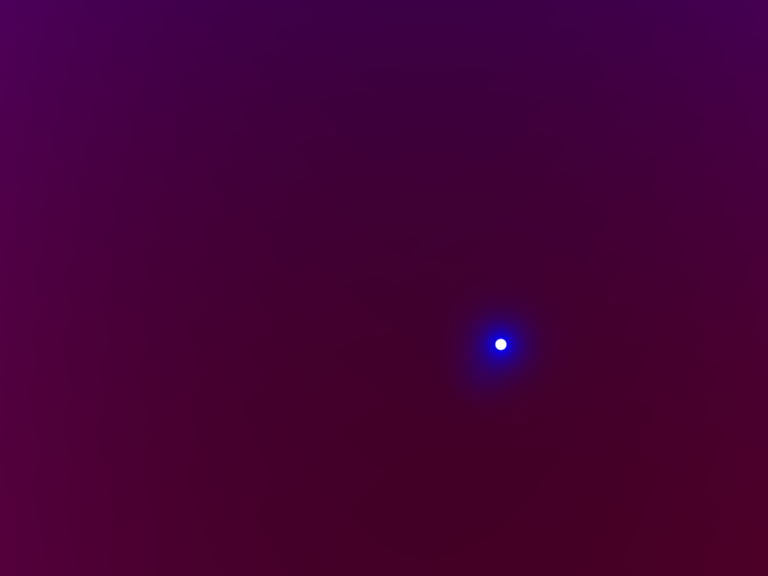
This background is drawn by a WebGL 1 fragment shader. Its source:

```glsl
precision highp float;
// Dark plum gradient with violet and crimson edges and one small white light in a blue glow.

uniform vec2 u_resolution;

// Plum field: violet above, crimson below, brighter towards both sides.
vec3 backdrop(vec2 uv) {
  float leftSide = pow(1.0 - uv.x, 3.0);
  float rightSide = pow(uv.x, 3.0);
  float red = 0.25 - 0.03 * uv.y + 0.08 * leftSide + 0.05 * rightSide;
  float blue = 0.135 + 0.12 * uv.y * uv.y + 0.1 * leftSide
             + rightSide * (0.02 + 0.05 * uv.y);
  return vec3(red, 0.0, blue);
}

// Soft round spot, 1 at its centre.
float softSpot(vec2 p, float radius) {
  return exp(-dot(p, p) / (radius * radius));
}

void main() {
  vec2 uv = gl_FragCoord.xy / u_resolution;
  float pixel = 1.0 / u_resolution.y;
  vec2 p = (gl_FragCoord.xy - 0.5 * u_resolution) * pixel;
  vec2 fromLight = p - vec2(0.203, -0.098);
  float dist = length(fromLight);

  vec3 color = backdrop(uv);

  // Blue halo with a faint flare below and to the left.
  float halo = min(1.0, 1.5 * exp(-dist / 0.025));
  float flare = 0.1 * softSpot(fromLight + vec2(0.035, 0.055), 0.04);
  color = mix(color, vec3(0.04, 0.0, 0.95), min(1.0, halo + flare));

  // Barely visible arc above the light.
  float arc = exp(-pow((dist - 0.21) / 0.012, 2.0));
  color.b += 0.01 * arc * smoothstep(0.05, 0.2, fromLight.y);

  // White core.
  float core = 1.0 - smoothstep(0.0097 - pixel, 0.0097 + pixel, dist);
  color = mix(color, vec3(1.0), core);

  gl_FragColor = vec4(color, 1.0);
}
```
